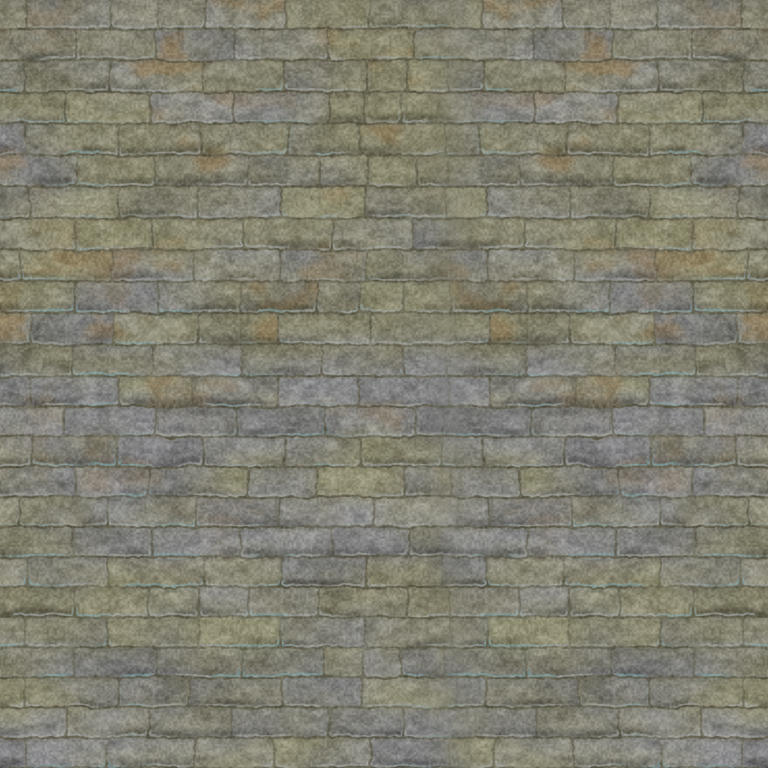
Give the GLSL for this texture, as a Shadertoy shader.

```glsl
float hash(vec2 p) {
    vec3 q = fract(p.xyx * 0.1031);
    q += dot(q, q.yzx + 33.33);
    return fract((q.x + q.y) * q.z);
}

float noise(vec2 p) {
    vec2 i = floor(p), f = fract(p);
    f = f * f * (3.0 - 2.0 * f);
    return mix(mix(hash(i), hash(i + vec2(1, 0)), f.x),
               mix(hash(i + vec2(0, 1)), hash(i + 1.0), f.x), f.y);
}

float fbm(vec2 p) {
    float sum = 0.0, amp = 0.53;
    for (int i = 0; i < 4; i++) {
        sum += amp * noise(p);
        p = p * 2.03 + 17.3;
        amp *= 0.5;
    }
    return sum;
}

// Jittered position of a vertical joint, in brick lengths
float joint(float i, float row) {
    return i + 0.2 * (hash(vec2(i + 20.0, row + 5.0)) - 0.5);
}

vec3 wall(vec2 p) {
    vec2 grid = vec2(9.1, 25.0);
    vec2 wobble = vec2(noise(p * 48.0), noise(p * 40.0 + 70.0)) - 0.5;
    vec2 ragged = vec2(noise(p * 150.0), noise(p * 150.0 + 31.0)) - 0.5;
    vec2 w = p + 0.0035 * wobble + 0.0026 * ragged;

    // Staggered courses, slightly taller in the upper half
    vec2 g = vec2(w.x * grid.x, w.y * 25.5 - 1.2 * max(w.y - 0.51, 0.0));
    float row = floor(g.y);
    g.x -= mix(0.33, 0.85, mod(row, 2.0));

    // Uneven bricks, a few cut in two
    float i = floor(g.x);
    if (g.x < joint(i, row)) i -= 1.0;
    else if (g.x > joint(i + 1.0, row)) i += 1.0;
    float left = joint(i, row), right = joint(i + 1.0, row);
    vec2 id = vec2(i + 40.0, row);
    if (hash(id + 60.0) < 0.09) {
        float cut = mix(left, right, 0.5);
        if (g.x > cut) { left = cut; id.x += 100.0; }
        else right = cut;
    }

    // Rounded brick distance in canvas units
    vec2 local = (g - vec2(0.5 * (left + right), row + 0.5)) / grid;
    vec2 halfSize = 0.5 * vec2(right - left, 1.0) / grid - 0.0016;
    vec2 q = abs(local) - halfSize + 0.0035;
    float d = length(max(q, 0.0)) + min(max(q.x, q.y), 0.0) - 0.0035;
    float soft = max(0.0012, 0.8 / iResolution.y);

    // Brick faces: grey to olive, with blotches and grain
    float moss = 0.9 * fbm(p * vec2(6.0, 10.0)) + 0.28 * hash(id + 11.0) + 0.18 * p.y;
    vec3 color = mix(vec3(0.515, 0.516, 0.522), vec3(0.535, 0.527, 0.425),
                     smoothstep(0.4, 0.95, moss));
    color *= 0.945 + 0.12 * hash(id + 23.0);
    color += 0.19 * (fbm(p * vec2(60.0, 95.0)) - 0.5);
    color *= 1.0 - 0.08 * smoothstep(0.52, 0.72, fbm(p * vec2(14.0, 30.0) + 8.0));

    // Rust stains, stronger in the upper courses
    float rust = smoothstep(0.53, 0.76, fbm(p * vec2(14.0, 24.0) + 40.0));
    rust *= smoothstep(0.2, 0.9, hash(id + 37.0)) * smoothstep(0.1, 0.6, p.y);
    color = mix(color, vec3(0.57, 0.46, 0.30), 0.5 * rust);

    // Shadowed foot and pale, slightly blue lower lip
    float low = (local.y + halfSize.y) * grid.y;
    float shade = smoothstep(0.36, 0.12, low) * smoothstep(0.45, 0.75, noise(p * vec2(16.0, 25.0) + 5.0));
    color *= 1.0 - 0.2 * shade;
    float rim = smoothstep(0.0028, 0.0005, abs(d + 0.0012));
    float below = smoothstep(0.3, 0.08, low);
    float worn = smoothstep(0.2, 0.65, noise(p * vec2(28.0, 40.0) + 90.0));
    vec3 lip = mix(vec3(0.61, 0.62, 0.60), vec3(0.50, 0.62, 0.62),
                   smoothstep(0.5, 0.85, noise(p * 17.0 + 63.0)));
    color = mix(color, lip, rim * (0.14 + 0.62 * below) * worn);

    // Dark mortar, fainter in the upright joints
    float mortar = smoothstep(-soft, soft, d);
    float halo = smoothstep(-0.006, 0.001, d) * (1.0 - below);
    float depth = 0.45 + 0.5 * noise(p * vec2(13.0, 26.0) + 50.0);
    depth *= q.x > q.y ? 0.8 : 1.0;
    vec3 mortarColor = vec3(0.365, 0.352, 0.28) + 0.1 * (noise(p * 110.0) - 0.5);
    color = mix(color, mortarColor, max(mortar, 0.27 * halo) * depth);

    // Fine sandy grain
    return color + 0.11 * (noise(p * 370.0) - 0.5) + 0.06 * (noise(p * 210.0 + 9.0) - 0.5);
}

void mainImage(out vec4 fragColor, in vec2 fragCoord) {
    vec2 p = fragCoord / iResolution.xy;
    // The right side mirrors the left, blended past the middle
    vec3 color = mix(wall(p), wall(vec2(1.0 - p.x, p.y)), smoothstep(0.54, 0.63, p.x));
    fragColor = vec4(color, 1.0);
}
```
